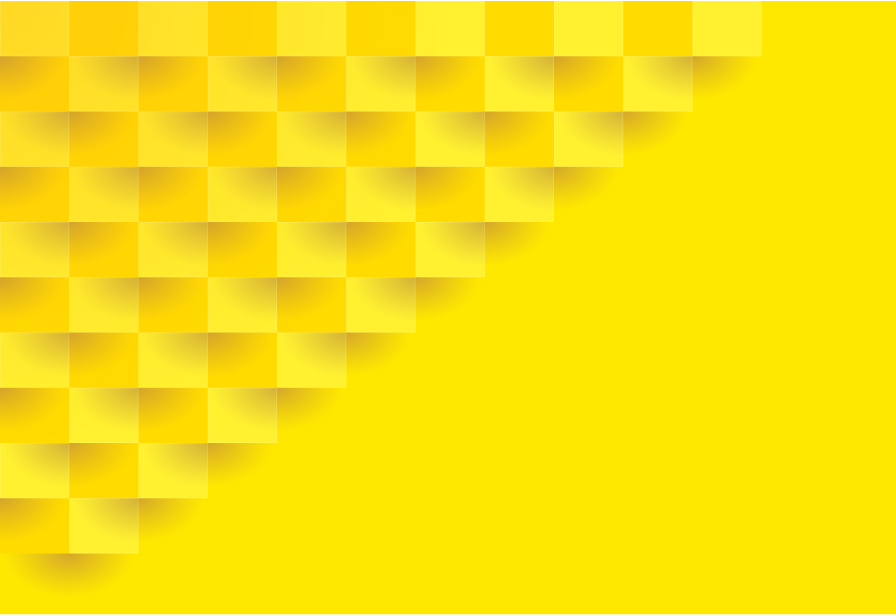
A Shadertoy shader for this background:

```glsl
// Yellow checkered steps with soft brown shadows, descending from the top left.
#define CELL vec2(0.0773, 0.0897)     // tile size as a share of the canvas
#define TOP_ROW_TILES 11.0
#define LAST_ROW 9.0
#define MARGINS vec2(0.0029, 0.0016)  // white strips at bottom and top
#define SHADOW_RADIUS vec2(0.96, 0.81) // in tiles
#define SHADOW_STRENGTH 0.8
#define GLOW_RADIUS 0.52
#define GLOW_STRENGTH 0.45
#define SEAM_WIDTH 0.0012             // share of the canvas height
#define SEAM_STRENGTH 0.24
#define SAMPLES 4

const vec3 BACKGROUND = vec3(1.0, 0.91, 0.0);
const vec3 LIGHT_TILE = vec3(1.0, 0.945, 0.19);
const vec3 DEEP_TILE = vec3(1.0, 0.86, 0.0);
const vec3 BROWN_SHADOW = vec3(0.79, 0.59, 0.21);
const vec3 SOFT_SHADOW = vec3(0.79, 0.63, 0.22);
const vec3 GLOW = vec3(1.0, 0.73, 0.08);
const vec3 PALE = vec3(1.0, 0.98, 0.72);
const vec3 WHITE = vec3(1.0);

// Half-ellipse shadow hanging below every second tile corner.
float shadowAmount(vec2 grid, float row) {
    if (row < 1.0 || row > LAST_ROW + 1.0) return 0.0;
    float parity = mod(row + 1.0, 2.0);
    float center = 2.0 * floor((grid.x - parity) * 0.5 + 0.5) + parity;
    if (center > TOP_ROW_TILES - row + 0.5) return 0.0;
    vec2 offset = vec2(grid.x - center, grid.y - row) / SHADOW_RADIUS;
    float falloff = max(1.0 - length(offset), 0.0);
    return SHADOW_STRENGTH * pow(falloff, 1.15);
}

vec3 scene(vec2 uv) {
    if (uv.y < MARGINS.x || uv.y > 1.0 - MARGINS.y) return WHITE;

    // Rows are counted downward from the top edge.
    vec2 grid = vec2(uv.x, 1.0 - MARGINS.y - uv.y) / CELL;
    vec2 tile = floor(grid);
    bool onTile = tile.y <= LAST_ROW && tile.x < TOP_ROW_TILES - tile.y;
    float odd = mod(tile.x + tile.y, 2.0);
    vec3 color = BACKGROUND;
    vec3 shadow = BROWN_SHADOW;

    // Stepped checkerboard with a warm corner.
    if (onTile) {
        color = mix(LIGHT_TILE, DEEP_TILE, odd);
        shadow = mix(SOFT_SHADOW, BROWN_SHADOW, odd);
        float cornerDistance = length(vec2(uv.x, (1.0 - uv.y) * 0.69));
        float glow = max(1.0 - cornerDistance / GLOW_RADIUS, 0.0);
        color = mix(color, GLOW, GLOW_STRENGTH * glow);
    }
    color = mix(color, shadow, shadowAmount(grid, tile.y));

    // Faint pale seams along the light tiles.
    if (onTile && odd < 0.5) {
        vec2 edge = (0.5 - abs(grid - tile - 0.5)) * CELL;
        edge.x *= iResolution.x / iResolution.y;
        if (min(edge.x, edge.y) < SEAM_WIDTH) color = mix(color, PALE, SEAM_STRENGTH);
    }
    return color;
}

void mainImage(out vec4 fragColor, in vec2 fragCoord) {
    // Average a small grid of samples to smooth the edges.
    vec3 total = vec3(0.0);
    for (int i = 0; i < SAMPLES * SAMPLES; i++) {
        vec2 cell = vec2(float(i % SAMPLES), float(i / SAMPLES));
        vec2 jitter = (cell + 0.5) / float(SAMPLES) - 0.5;
        total += scene((fragCoord + jitter) / iResolution.xy);
    }
    fragColor = vec4(total / float(SAMPLES * SAMPLES), 1.0);
}
```
